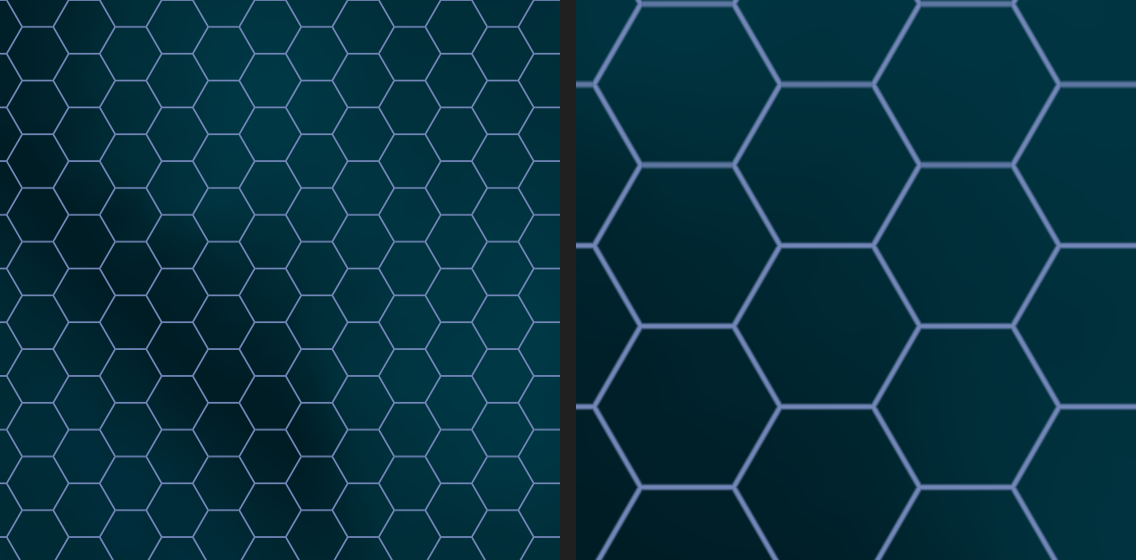
Left, the full canvas; right, a detail of the centre.
Reproduce this pattern procedurally as a WebGL 1 fragment shader.

```glsl
precision highp float;
// Honeycomb of thin periwinkle outlines over a dim, cloudy teal backdrop.
// Two interleaved rectangular lattices give the nearest cell centre; soft
// glows, a diagonal shadow and fractal noise shade the ground.

uniform vec2 u_resolution;

#define ROW_PITCH 0.0959
#define GRID_ORIGIN vec2(0.0673, 1.0)
#define LINE_CORE 0.0004
#define LINE_REACH 0.0027
#define LINE_COLOR vec3(0.45, 0.525, 0.72)
#define BASE_COLOR vec3(0.0, 0.172, 0.215)
#define GLOW_COLOR vec3(0.0, 0.220, 0.272)
#define SHADE_COLOR vec3(0.0, 0.112, 0.145)
#define CLOUD_COLOR vec3(0.0, 0.178, 0.250)
#define ROW_WEAR 0.18

float hash(vec2 p) {
  return fract(sin(dot(p, vec2(127.1, 311.7))) * 43758.5);
}

float noise(vec2 p) {
  vec2 i = floor(p);
  vec2 f = fract(p);
  f = f * f * (3.0 - 2.0 * f);
  float low = mix(hash(i), hash(i + vec2(1.0, 0.0)), f.x);
  float high = mix(hash(i + vec2(0.0, 1.0)), hash(i + vec2(1.0, 1.0)), f.x);
  return mix(low, high, f.y);
}

float fbm(vec2 p) {
  float sum = 0.0;
  float amp = 0.5;
  for (int i = 0; i < 4; i++) {
    sum += amp * noise(p);
    p = p * 2.03 + 7.3;
    amp *= 0.5;
  }
  return sum;
}

// Offset from the nearest centre of a flat-topped hexagon
vec2 hexOffset(vec2 p) {
  vec2 period = ROW_PITCH * vec2(sqrt(3.0), 1.0);
  vec2 a = mod(p + 0.5 * period, period) - 0.5 * period;
  vec2 b = mod(p, period) - 0.5 * period;
  return dot(a, a) < dot(b, b) ? a : b;
}

float blob(vec2 p, vec2 center, vec2 radius) {
  vec2 d = (p - center) / radius;
  return exp(-dot(d, d));
}

vec3 backdrop(vec2 p) {
  float mist = fbm(p * 6.0) - 0.47;
  vec2 w = p + 0.08 * mist;

  // Bright pools above the centre and at the right
  float glow = blob(w, vec2(0.46, 0.82), vec2(0.24, 0.26))
             + blob(w, vec2(0.90, 0.40), vec2(0.24, 0.36));
  vec3 color = mix(BASE_COLOR, GLOW_COLOR, min(glow, 1.0));

  // Diagonal shadow and the dark left margin
  float across = (w.x + w.y - 0.72) / 0.21;
  float shade = exp(-across * across) * (1.0 - smoothstep(0.48, 0.72, w.x));
  shade = max(shade, 0.85 * (1.0 - smoothstep(0.0, 0.22, w.x))
                          * smoothstep(0.4, 0.65, w.y));
  color = mix(color, SHADE_COLOR, shade);

  // Blue clouds in the lower left
  float corner = 1.0 - smoothstep(0.15, 0.65, w.x + 0.85 * w.y);
  float cloud = corner * smoothstep(-0.22, 0.2, mist);
  color = mix(color, CLOUD_COLOR, cloud);
  return color * (1.0 + 0.12 * mist);
}

void main() {
  vec2 uv = gl_FragCoord.xy / u_resolution.y;
  vec2 p = uv - GRID_ORIGIN;

  // Distance to the closest cell wall
  vec2 q = abs(hexOffset(p));
  float slanted = dot(q, vec2(0.5 * sqrt(3.0), 0.5));
  float wall = 0.5 * ROW_PITCH - max(q.y, slanted);

  // Some level walls are fainter and slightly wider
  float row = floor(2.0 * p.y / ROW_PITCH + 0.5);
  float worn = step(slanted, q.y) * step(0.6, hash(vec2(row, 3.0)));
  float reach = max(LINE_REACH * (1.0 + 0.15 * worn), 1.2 / u_resolution.y);
  float line = 1.0 - smoothstep(LINE_CORE, reach, wall);
  line *= 1.0 - ROW_WEAR * worn;

  gl_FragColor = vec4(mix(backdrop(uv), LINE_COLOR, line), 1.0);
}
```
